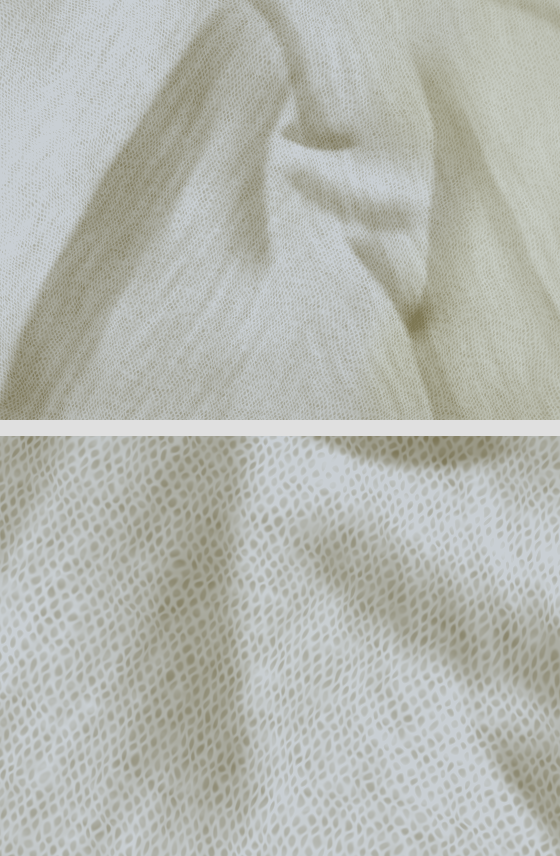
Top, the full canvas; bottom, a detail of the centre.
Give the GLSL for this texture, as a Shadertoy shader.

```glsl
// Draped cream crepe cloth: soft folds with one crisp and one fading side,
// laid along quadratic curves, over a net of crossing, wavering threads.
// One tone value drives a ramp from olive shadow to cool white.

#define SHADOW_COLOR vec3(0.52, 0.50, 0.39)
#define LIGHT_COLOR vec3(0.765, 0.785, 0.79)
#define WARM_TINT vec3(1.0, 0.995, 0.94)
#define BASE_TONE 0.91
#define FOLD_DEPTH 1.18
#define LOOP_PITCH 0.0088
#define THREAD_WAVER 0.45
#define WEAVE_DEPTH 0.44
#define WRINKLE_DEPTH 0.24
#define MOTTLE_DEPTH 0.20
#define FOLD_WOBBLE 0.02
#define ROLL_CURVE vec2(0.62, 1.08), vec2(0.105, 0.455), vec2(-0.05, -0.15)

vec2 hash2(vec2 p) {
    vec3 q = fract(p.xyx * vec3(0.1031, 0.1030, 0.0973));
    q += dot(q, q.yzx + 33.33);
    return fract((q.xx + q.yz) * q.zy);
}

float cornerSlope(vec2 cell, vec2 offset, vec2 f) {
    return dot(hash2(cell + offset) * 2.0 - 1.0, f - offset);
}

float gradientNoise(vec2 p) {
    vec2 i = floor(p), f = p - i;
    vec2 u = f * f * f * (f * (f * 6.0 - 15.0) + 10.0);
    float low = mix(cornerSlope(i, vec2(0, 0), f), cornerSlope(i, vec2(1, 0), f), u.x);
    float high = mix(cornerSlope(i, vec2(0, 1), f), cornerSlope(i, vec2(1, 1), f), u.x);
    return mix(low, high, u.y);
}

vec2 rotate(vec2 p, float angle) {
    float c = cos(angle), s = sin(angle);
    return vec2(c * p.x - s * p.y, s * p.x + c * p.y);
}

// Signed distance to a quadratic curve (positive on its left) and position along it
vec2 curve(vec2 p, vec2 a, vec2 b, vec2 c) {
    float t = clamp(dot(p - a, c - a) / dot(c - a, c - a), 0.0, 1.0);
    vec2 away, along;
    for (int i = 0; i < 5; i++) {
        away = p - mix(mix(a, b, t), mix(b, c, t), t);
        along = 2.0 * mix(b - a, c - b, t);
        if (i < 4) t = clamp(t + dot(away, along) / dot(along, along), 0.0, 1.0);
    }
    float side = along.x * away.y - along.y * away.x;
    return vec2(side < 0.0 ? -length(away) : length(away), t);
}

// Fold profile with separate left and right widths, tapered at both ends
float fold(vec2 p, vec2 a, vec2 b, vec2 c, float leftWidth, float rightWidth) {
    vec2 d = curve(p, a, b, c);
    float x = abs(d.x) / (d.x > 0.0 ? leftWidth : rightWidth);
    return exp(-x * x * sqrt(x)) * smoothstep(0.0, 0.2, d.y) * smoothstep(1.0, 0.8, d.y);
}

float drapeShade(vec2 p) {
    // Left roll and the hollow beside it
    float s = 0.50 * fold(p, ROLL_CURVE, 0.14, 0.02);
    s += 0.20 * fold(p, vec2(0.57, 0.84), vec2(0.355, 0.43), vec2(0.16, 0.08), 0.02, 0.08);
    s -= 0.14 * fold(p, vec2(0.45, 1.15), vec2(0.1, 0.8), vec2(-0.15, 0.2), 0.11, 0.12);
    // Central valley and top crease
    s += 0.40 * fold(p, vec2(0.74, 0.87), vec2(0.53, 0.62), vec2(0.66, 0.31), 0.02, 0.075);
    s += 0.34 * fold(p, vec2(0.55, 1.06), vec2(0.72, 0.9), vec2(0.745, 0.62), 0.04, 0.014);
    // Twisted knot: pocket, ridge, underside
    s += 0.50 * fold(p, vec2(0.66, 0.71), vec2(0.72, 0.62), vec2(0.88, 0.67), 0.045, 0.01);
    s += 0.18 * fold(p, vec2(0.7, 0.8), vec2(0.78, 0.63), vec2(1.02, 0.66), 0.08, 0.04);
    s -= 0.14 * fold(p, vec2(0.66, 0.66), vec2(0.8, 0.55), vec2(1.06, 0.54), 0.035, 0.04);
    s += 0.38 * fold(p, vec2(0.66, 0.62), vec2(0.76, 0.47), vec2(1.04, 0.46), 0.05, 0.022);
    s += 0.46 * fold(p, vec2(0.82, 0.45), vec2(0.91, 0.33), vec2(1.01, 0.17), 0.055, 0.014);
    // Right rim, its cast shadow and the outer creases
    s += 0.34 * fold(p, vec2(0.97, 0.94), vec2(1.12, 0.55), vec2(0.96, 0.16), 0.085, 0.012);
    s += 0.30 * fold(p, vec2(0.95, 0.3), vec2(1.0, 0.15), vec2(1.08, -0.12), 0.07, 0.012);
    s += 0.20 * fold(p, vec2(1.07, 0.78), vec2(1.2, 0.5), vec2(1.38, 0.1), 0.014, 0.05);
    s += 0.22 * fold(p, vec2(1.12, 1.04), vec2(1.27, 0.97), vec2(1.45, 0.9), 0.03, 0.02);
    return s + 0.16 * smoothstep(0.25, 0.0, p.y);
}

// Two families of continuous threads cross; the slots between them are dark
float weave(vec2 p) {
    vec2 g = p / LOOP_PITCH;
    g += THREAD_WAVER * vec2(gradientNoise(g * 0.7), gradientNoise(g * 0.7 + 31.0));
    g += 2.0 * THREAD_WAVER * gradientNoise(g * 0.17 + 7.0);
    vec2 strand = abs(sin(3.14159 * (g.x + vec2(0.58, -0.58) * g.y)));
    float slot = smoothstep(0.12, 0.85, strand.x * strand.y);
    float openness = 0.75 + 0.9 * gradientNoise(g * vec2(0.3, 0.8) + 53.0);
    return 0.33 - slot * openness + 0.25 * gradientNoise(g * vec2(0.9, 1.6));
}

void mainImage(out vec4 fragColor, in vec2 fragCoord) {
    vec2 p = fragCoord / iResolution.y;
    vec2 wobble = vec2(gradientNoise(p * 5.0), gradientNoise(p * 5.0 + 17.0));
    vec2 q = p + FOLD_WOBBLE * wobble;
    float tone = BASE_TONE - FOLD_DEPTH * drapeShade(q);
    // Thread rows climb on the left roll and fall across the rest
    float slant = curve(q, ROLL_CURVE).x < 0.0 ? -0.5 : 0.3;
    float focus = mix(1.0, 0.5, smoothstep(1.0, 1.7, p.x + 0.4 * p.y));
    // Four samples per pixel smooth the fine net
    float net = 0.0;
    for (int i = 0; i < 4; i++) {
        vec2 s = (vec2(i % 2, i / 2) - 0.5) * 0.5 / iResolution.y;
        net += 0.25 * weave(rotate(p + s + 0.03 * wobble, slant));
    }
    // Crepe wrinkles follow the drape: rising at left, falling at right
    vec2 stretch = vec2(44.0, 7.0);
    float rising = gradientNoise(rotate(q, 0.55) * stretch);
    float falling = gradientNoise(rotate(q, -0.4) * stretch);
    float wrinkle = mix(rising, falling, smoothstep(0.55, 0.85, p.x));
    tone += focus * (WEAVE_DEPTH * net + WRINKLE_DEPTH * wrinkle);
    tone += MOTTLE_DEPTH * (gradientNoise(p * 3.5 + 9.0) + 0.4 * focus * gradientNoise(q * 70.0));
    vec3 color = mix(SHADOW_COLOR, LIGHT_COLOR, clamp(tone, -0.1, 1.1));
    float warmth = smoothstep(0.75, 1.15, p.x + 0.5 * gradientNoise(p * 3.0 + 5.0));
    fragColor = vec4(color * mix(vec3(1.0), WARM_TINT, warmth), 1.0);
}
```
